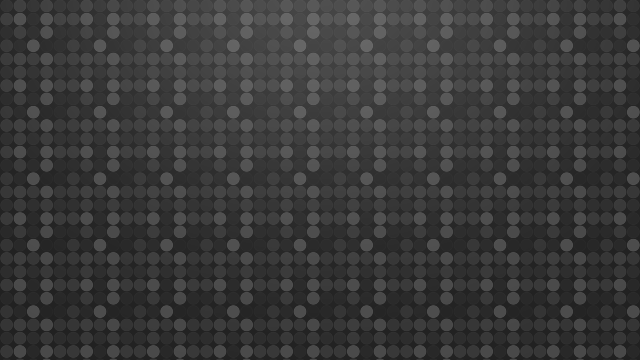
This pattern is drawn by a Shadertoy shader. Its source:

```glsl
#define DOTS_PER_HEIGHT vec2(27.0, 27.08)
#define ROW_SHIFT 0.06
#define DOT_RADIUS 0.475
#define RIM_WIDTH 0.05
#define RIM_LIGHT 0.014
#define BASE_GRAY 0.128
#define GLOW_LIGHT 0.145
#define GLOW_CENTER vec2(0.5, 1.04)
#define GLOW_SIZE vec2(0.40, 0.56)

const int TILE = 5;

// Opacity of the white dots in one tile, rows from top to bottom
const float dotOpacity[25] = float[25](
    0.05, 0.10, 0.05, 0.10, 0.05,
    0.10, 0.18, 0.03, 0.18, 0.10,
    0.03, 0.10, 0.03, 0.17, 0.03,
    0.08, 0.03, 0.19, 0.01, 0.02,
    0.09, 0.12, 0.09, 0.17, 0.08
);

float opacityAt(ivec2 cell) {
    ivec2 c = cell % TILE;
    return dotOpacity[c.y * TILE + c.x];
}

// Soft light falling from the top centre
float backdrop(vec2 uv) {
    vec2 d = (uv - GLOW_CENTER) / GLOW_SIZE;
    return BASE_GRAY + GLOW_LIGHT * exp(-dot(d, d));
}

void mainImage(out vec4 fragColor, in vec2 fragCoord) {
    vec2 uv = fragCoord / iResolution.xy;
    vec2 fromTop = vec2(fragCoord.x, iResolution.y - fragCoord.y) / iResolution.y;
    vec2 grid = fromTop * DOTS_PER_HEIGHT + vec2(0.0, ROW_SHIFT);
    float pixel = DOTS_PER_HEIGHT.y / iResolution.y;

    // Disc with a faint bright rim
    float edge = length(fract(grid) - 0.5) - DOT_RADIUS;
    float disc = smoothstep(0.5 * pixel, -0.5 * pixel, edge);
    float inner = smoothstep(0.5 * pixel, -0.5 * pixel, edge + RIM_WIDTH);
    float opacity = opacityAt(ivec2(floor(grid)));

    float gray = mix(backdrop(uv), 1.0, opacity * disc);
    gray += RIM_LIGHT * (disc - inner);
    fragColor = vec4(vec3(gray), 1.0);
}
```
